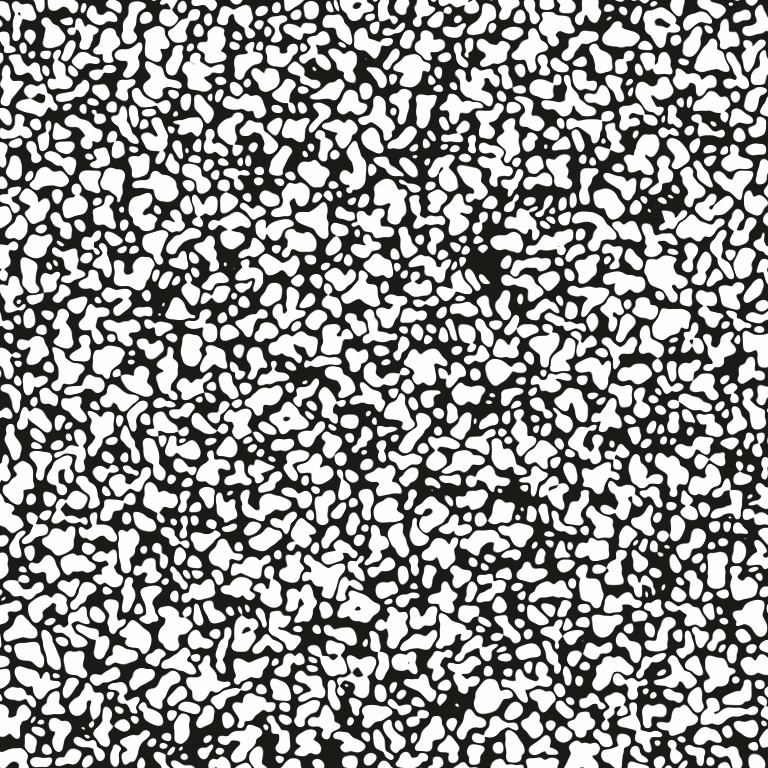
Write a WebGL 1 fragment shader that draws this pattern.

```glsl
precision highp float;
// Irregular lobed white pebbles scattered on a near-black ground.

uniform vec2 u_resolution;

const vec3 GROUND_COLOR = vec3(0.10, 0.10, 0.09);
const vec3 PEBBLE_COLOR = vec3(0.995);
const float LOBES_ACROSS = 60.0;   // lobe cells along the canvas
const float LOBE_JITTER = 0.92;    // scatter of lobe centres inside cells
const float LOBE_FALLOFF = 4.6;    // sharpness of each lobe's gaussian
const float GROUP_SIZE = 2.3;      // cells spanned by one pebble
const float GROUP_JITTER = 0.55;   // raggedness of the grouping
const float GROUP_ANGLE = 0.6;     // turns the grouping off the cell axes
const float GAP_LEVEL = 0.36;      // higher values widen the gaps
const float GAP_VARIATION = 0.22;  // uneven width of the gaps
const float GAP_FREQUENCY = 0.3;
const float WARP_AMOUNT = 0.5;
const float WARP_FREQUENCY = 0.5;
const float EDGE_PIXELS = 0.75;    // half width of the smoothed edge

vec2 hash2(vec2 p) {
  vec3 q = fract(p.xyx * vec3(0.1031, 0.1030, 0.0973));
  q += dot(q, q.yzx + 33.33);
  return fract((q.xx + q.yz) * q.zy);
}

float cornerSlope(vec2 cell, vec2 offset) {
  float angle = 6.2832 * hash2(cell).x;
  return dot(vec2(cos(angle), sin(angle)), offset);
}

float gradientNoise(vec2 p) {
  vec2 i = floor(p), f = fract(p);
  vec2 u = f * f * f * (f * (f * 6.0 - 15.0) + 10.0);
  vec2 e = vec2(1.0, 0.0);
  float low = mix(cornerSlope(i, f), cornerSlope(i + e, f - e), u.x);
  float high = mix(cornerSlope(i + e.yx, f - e.yx),
                   cornerSlope(i + e.xx, f - e.xx), u.x);
  return mix(low, high, u.y);
}

vec2 lobeCenter(vec2 cell) {
  return cell + 0.5 + LOBE_JITTER * (hash2(cell) - 0.5);
}

// Identifies the pebble a lobe belongs to.
vec2 lobeGroup(vec2 cell, vec2 center) {
  float c = cos(GROUP_ANGLE), s = sin(GROUP_ANGLE);
  vec2 turned = mat2(c, s, -s, c) * center / GROUP_SIZE;
  return floor(turned + GROUP_JITTER * (hash2(cell + 71.0) - 0.5));
}

float lobeWeight(vec2 offset) {
  return exp(-LOBE_FALLOFF * dot(offset, offset));
}

// Weighted majority vote: finds the only group that can dominate here.
vec2 dominantGroup(vec2 p) {
  vec2 leader = vec2(-999.0);
  float lead = 0.0;
  for (int y = -2; y <= 2; y++) {
    for (int x = -2; x <= 2; x++) {
      vec2 cell = floor(p) + vec2(float(x), float(y));
      vec2 center = lobeCenter(cell);
      vec2 group = lobeGroup(cell, center);
      float w = lobeWeight(p - center);
      if (distance(group, leader) < 0.5) {
        lead += w;
      } else if (lead >= w) {
        lead -= w;
      } else {
        leader = group;
        lead = w - lead;
      }
    }
  }
  return leader;
}

// Approximate signed distance to the pebble outline, positive inside.
float pebbleDistance(vec2 p) {
  vec2 owner = dominantGroup(p);
  float field = -GAP_LEVEL - GAP_VARIATION * gradientNoise(p * GAP_FREQUENCY);
  vec2 slope = vec2(0.0);
  for (int y = -2; y <= 2; y++) {
    for (int x = -2; x <= 2; x++) {
      vec2 cell = floor(p) + vec2(float(x), float(y));
      vec2 center = lobeCenter(cell);
      vec2 group = lobeGroup(cell, center);
      float side = distance(group, owner) < 0.5 ? 1.0 : -1.0;
      float w = side * lobeWeight(p - center);
      field += w;
      slope -= 2.0 * LOBE_FALLOFF * w * (p - center);
    }
  }
  return field / max(length(slope), 0.25);
}

void main() {
  float canvas = min(u_resolution.x, u_resolution.y);
  vec2 p = gl_FragCoord.xy / canvas * LOBES_ACROSS + 20.0;

  // Bend the cells so that the lobes swell and lean.
  vec2 q = p * WARP_FREQUENCY;
  p += WARP_AMOUNT * vec2(gradientNoise(q), gradientNoise(q + 43.7));

  float edge = EDGE_PIXELS * LOBES_ACROSS / canvas;
  float cover = smoothstep(-edge, edge, pebbleDistance(p));
  gl_FragColor = vec4(mix(GROUND_COLOR, PEBBLE_COLOR, cover), 1.0);
}
```
